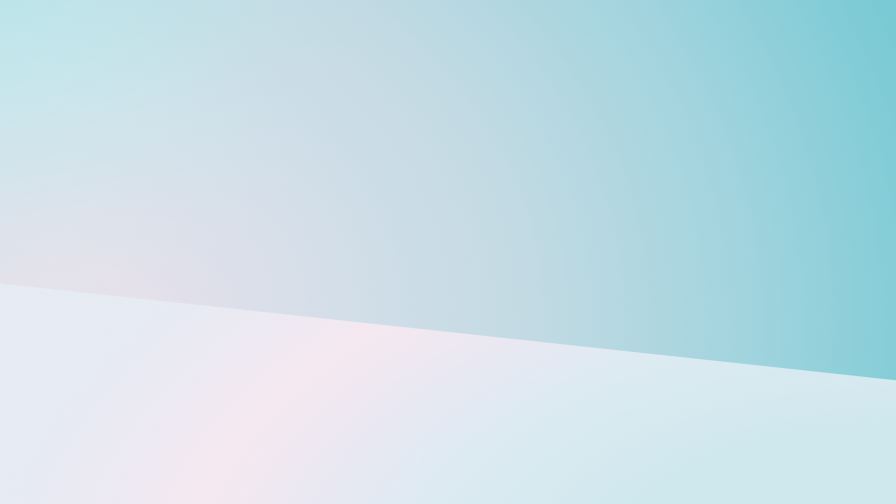
Reproduce this background procedurally as a WebGL 2 fragment shader.

```glsl
#version 300 es
precision highp float;
// Soft aqua sky gradient above a pale pink and ice-blue slanted plane.

uniform vec2 u_resolution;
out vec4 outColor;

// Linear progress of x between two stops, clamped to 0..1.
float ramp(float start, float end, float x) {
  return clamp((x - start) / (end - start), 0.0, 1.0);
}

// Distance from a centre, with the vertical axis stretched.
float ovalDistance(vec2 p, vec2 center, float stretch) {
  return length((p - center) * vec2(1.0, stretch));
}

// Signed height above a sloping line, measured across the line.
float slantDistance(vec2 p, float height, float slope) {
  return (p.y - height - slope * p.x) / sqrt(1.0 + slope * slope);
}

// Usual sine hash, used as fine dither.
float hash(vec2 p) {
  return fract(sin(dot(p, vec2(127.1, 311.7))) * 43758.5453);
}

// Upper field: blush near the left edge, deepening to aqua at the right.
vec3 skyColor(vec2 p) {
  const vec3 blush = vec3(0.90, 0.88, 0.92);
  const vec3 mist = vec3(0.82, 0.87, 0.91);
  const vec3 haze = vec3(0.76, 0.855, 0.89);
  const vec3 lagoon = vec3(0.63, 0.83, 0.87);
  const vec3 aqua = vec3(0.47, 0.79, 0.83);
  float d = ovalDistance(p, vec2(0.14, 0.36), 1.15);
  vec3 color = mix(blush, mist, ramp(0.14, 0.58, d));
  color = mix(color, haze, ramp(0.58, 0.92, d));
  color = mix(color, lagoon, ramp(0.92, 1.35, d));
  color = mix(color, aqua, ramp(1.35, 1.78, d));
  // Mint glow in the upper left corner.
  float glow = 1.0 - smoothstep(0.0, 0.75, ovalDistance(p, vec2(0.0, 1.0), 1.0));
  return color + glow * vec3(-0.05, 0.035, 0.015);
}

// Lower plane: ice blue at the right, a pink ridge, then lavender.
vec3 planeColor(vec2 p) {
  const vec3 ice = vec3(0.81, 0.91, 0.93);
  const vec3 frost = vec3(0.87, 0.92, 0.95);
  const vec3 lilac = vec3(0.91, 0.91, 0.95);
  const vec3 pink = vec3(0.96, 0.91, 0.94);
  const vec3 pearl = vec3(0.925, 0.915, 0.95);
  const vec3 lavender = vec3(0.90, 0.92, 0.955);
  float d = ovalDistance(p, vec2(1.778, -0.157), 1.89);
  vec3 color = mix(ice, frost, ramp(0.58, 0.99, d));
  color = mix(color, lilac, ramp(0.99, 1.17, d));
  color = mix(color, pink, ramp(1.17, 1.40, d));
  color = mix(color, pearl, ramp(1.40, 1.60, d));
  return mix(color, lavender, ramp(1.60, 1.82, d));
}

void main() {
  // Canvas units: height is one, width follows the aspect ratio.
  vec2 p = gl_FragCoord.xy / u_resolution.y;
  float pixel = 1.0 / u_resolution.y;

  // Join both fields along the smooth slanted edge.
  float edge = slantDistance(p, 0.4375, -0.108);
  float above = smoothstep(-0.75 * pixel, 0.75 * pixel, edge);
  vec3 color = mix(planeColor(p), skyColor(p), above);

  // Dither hides banding.
  color += (hash(gl_FragCoord.xy) - 0.5) / 255.0;
  outColor = vec4(color, 1.0);
}
```
